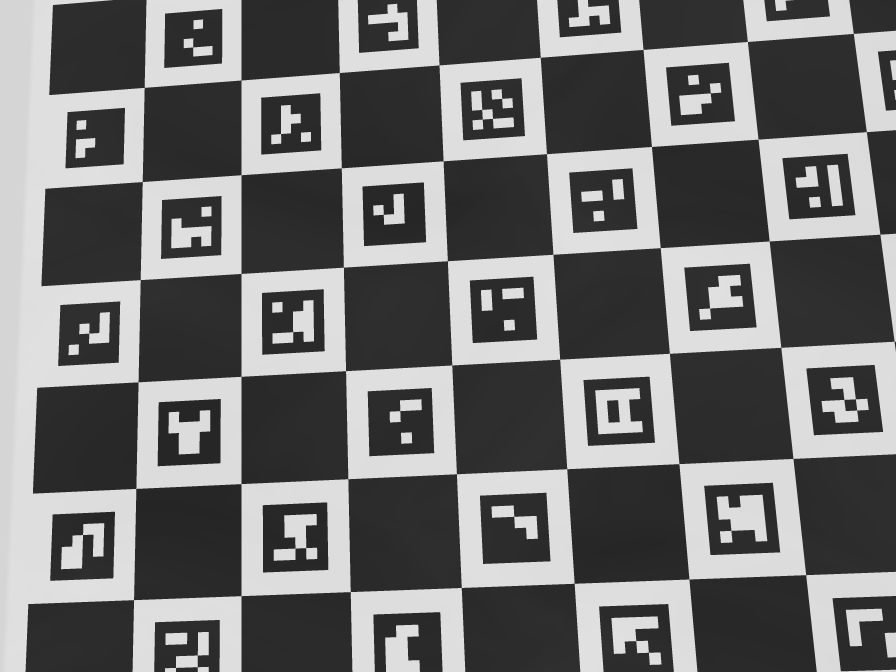
This pattern is drawn by a WebGL 2 fragment shader. Its source:

```glsl
#version 300 es
precision highp float;
// A printed checkerboard seen in perspective, with a square code marker in every light cell.
// A homography maps the canvas to board cells; a hash sets each marker's 4x4 bits.
// The board is supersampled, then tinted by layered-sine smudges and soft light.

uniform vec2 u_resolution;
out vec4 fragColor;

float hash(vec2 k) {
    return fract(sin(dot(k, vec2(12.9898, 78.233))) * 43758.5);
}

// Distance-like measure: positive inside a square of the given half size
float insideSquare(vec2 p, float halfSize) {
    vec2 d = halfSize - abs(p);
    return min(d.x, d.y);
}

// Canvas position (height 1, y down) to board cells
vec2 toBoard(vec2 p) {
    mat3 boardToCanvas = mat3(
        0.14252, -0.01192, -0.00735,
        -0.00715, 0.13582, -0.01990,
        0.07434, 0.14363, 1.01470);
    vec3 q = inverse(boardToCanvas) * vec3(p, 1.0);
    return q.xy / q.z;
}

// 1 on bare paper, 0 on ink
float paperMask(vec2 uv) {
    if (uv.x < 0.0) return 1.0;
    vec2 cell = floor(uv);
    if (mod(cell.x + cell.y, 2.0) > 0.5) return 0.0;

    // The marker fills the middle 60 percent: 4x4 bits within a one-module border
    vec2 local = fract(uv) - 0.5;
    if (insideSquare(local, 0.3) < 0.0) return 1.0;
    if (insideSquare(local, 0.2) < 0.0) return 0.0;
    vec2 bit = floor((local + 0.2) * 10.0);
    return step(hash(cell * 4.0 + bit + 17.0), 0.45);
}

// Broad cloudy variation from layered, warped sines, about -1 to 1
float smudges(vec2 p) {
    float sum = 0.0;
    float weight = 0.5;
    for (int i = 0; i < 4; i++) {
        p = mat2(0.8, 0.6, -0.6, 0.8) * p + 0.7 * sin(p.yx * 1.3 + float(i));
        sum += weight * sin(p.x) * cos(p.y);
        p *= 1.7;
        weight *= 0.6;
    }
    return sum;
}

void main() {
    vec2 p = vec2(gl_FragCoord.x, u_resolution.y - gl_FragCoord.y) / u_resolution.y;

    // Average a 4x4 grid of samples for smooth edges
    float paper = 0.0;
    for (int i = 0; i < 16; i++) {
        vec2 offset = (vec2(i % 4, i / 4) - 1.5) / 4.0;
        paper += paperMask(toBoard(p + offset / u_resolution.y)) / 16.0;
    }

    // Faint shading of ink and sheet
    vec2 uv = toBoard(p);
    float cloud = smudges(p * vec2(6.0, 8.0));
    float cellTint = hash(floor(uv) + 5.3) - 0.5;
    float inkTone = 0.172 + 0.022 * cloud + 0.012 * cellTint + 0.008 * (p.x - 0.66);
    float sheetTone = 0.872 + 0.012 * cloud - 0.025 * smoothstep(0.5, 1.4, length(p - vec2(0.5, 0.55)));

    // The sheet ends just left of the board, over a slightly greyer table
    sheetTone = mix(0.835, sheetTone, smoothstep(-0.24, -0.17, uv.x));

    fragColor = vec4(vec3(mix(inkTone, sheetTone, paper)), 1.0);
}
```
